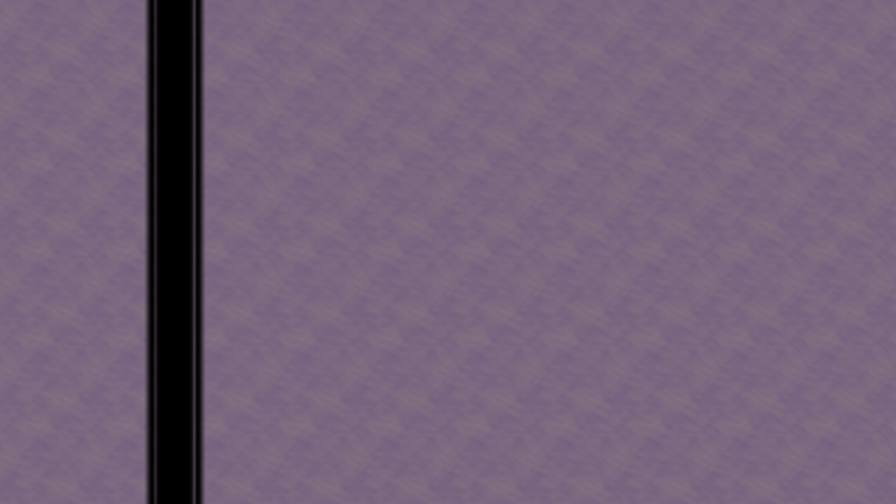
This texture is drawn by a Shadertoy shader. Its source:

```glsl
#define TILE_SIZE 0.1735
#define GROOVE_X 0.347
#define CORE_HALF 0.030
#define RIDGE_OFFSET 0.0385
#define RIDGE_WIDTH 0.0036
#define RIDGE_LIGHT 0.40
#define SHADE_INNER 0.045
#define SHADE_OUTER 0.063
#define GRAIN_CONTRAST 1.25
#define VIOLET vec3(0.440, 0.368, 0.505)
#define MAUVE vec3(0.515, 0.448, 0.498)

float hash21(vec2 p)
{
    vec3 q = fract(p.xyx * vec3(0.1031, 0.1030, 0.0973));
    q += dot(q, q.yzx + 33.33);
    return fract((q.x + q.y) * q.z);
}

// Value noise that repeats after a whole number of cells
float tiledNoise(vec2 p, vec2 cells, float seed)
{
    p *= cells;
    vec2 i = floor(p);
    vec2 f = fract(p);
    f = f * f * (3.0 - 2.0 * f);
    vec2 a = mod(i, cells) + seed;
    vec2 b = mod(i + 1.0, cells) + seed;
    float low = mix(hash21(a), hash21(vec2(b.x, a.y)), f.x);
    float high = mix(hash21(vec2(a.x, b.y)), hash21(b), f.x);
    return mix(low, high, f.y);
}

// Slanted brush strokes with fine crossed scratches
float brushedGrain(vec2 p)
{
    vec2 warp = vec2(tiledNoise(p, vec2(4.0), 3.0),
                     tiledNoise(p, vec2(4.0), 17.0)) - 0.5;
    vec2 q = p + 0.08 * warp;
    vec2 diagonal = vec2(q.x + q.y, q.x - q.y);
    vec2 shallow = vec2(q.x + 2.0 * q.y, q.x - q.y);

    float grain = 0.0;
    float weight = 0.34;
    vec2 cells = vec2(3.0, 2.0);
    for (int i = 0; i < 3; i++)
    {
        float seed = 29.0 + 13.0 * float(i);
        grain += weight * (tiledNoise(shallow, cells, seed) - 0.5);
        weight *= 0.8;
        cells *= 2.0;
    }
    grain += 0.20 * (tiledNoise(diagonal, vec2(14.0, 3.0), 71.0) - 0.5);
    grain += 0.16 * (tiledNoise(diagonal, vec2(3.0, 14.0), 97.0) - 0.5);
    return clamp(0.5 + GRAIN_CONTRAST * grain, 0.0, 1.0);
}

// Surface brightness across the vertical groove
float grooveLight(float x)
{
    float side = x - GROOVE_X;
    float d = abs(side);
    float wall = smoothstep(SHADE_INNER, SHADE_OUTER, d);
    float ridgeDistance = (d - RIDGE_OFFSET) / RIDGE_WIDTH;
    float ridge = RIDGE_LIGHT * exp(-ridgeDistance * ridgeDistance);
    ridge *= side > 0.0 ? 1.15 : 0.9;
    float glow = 0.07 * smoothstep(CORE_HALF - 0.008, RIDGE_OFFSET, side)
               * (1.0 - smoothstep(RIDGE_OFFSET, SHADE_INNER, side));
    return max(wall, ridge + glow);
}

void mainImage(out vec4 fragColor, in vec2 fragCoord)
{
    vec2 uv = fragCoord / iResolution.y;
    vec3 surface = mix(VIOLET, MAUVE, brushedGrain(uv / TILE_SIZE));
    vec3 color = surface * grooveLight(uv.x);
    fragColor = vec4(color, 1.0);
}
```
